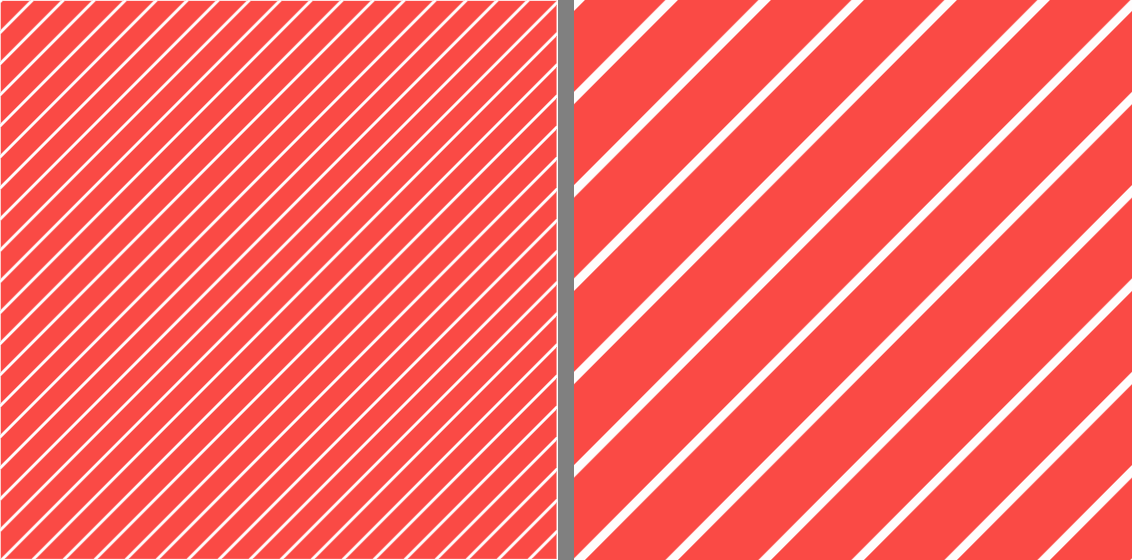
Left: the whole. Right: its middle third, enlarged.
Write a Shadertoy shader that draws this pattern.

```glsl
// Thin white diagonal pinstripes on coral red, with a hairline white edge.
#define REPEATS 18.0
#define PHASE 0.05
#define STRIPE_WIDTH 0.134
#define EDGE_LOW vec2(0.0013, 0.0020)
#define EDGE_HIGH vec2(0.0026, 0.0015)
#define SOFTNESS 1.2
#define RED vec3(0.980, 0.290, 0.270)
#define WHITE vec3(1.000, 0.993, 0.992)

// Share of a pixel covered by a shape, from its signed distance.
float coverage(float signedDist, float pixelSize) {
    return clamp(0.5 - signedDist / pixelSize, 0.0, 1.0);
}

// Rising diagonals; one unit of phase is one repeat.
float stripes(vec2 uv, vec2 pixel) {
    float phase = REPEATS * (uv.x + 1.0 - uv.y) - PHASE;
    float centerDist = abs(fract(phase + 0.5) - 0.5);
    float phasePerPixel = REPEATS * length(pixel);
    return coverage(centerDist - 0.5 * STRIPE_WIDTH, SOFTNESS * phasePerPixel);
}

// Narrow margins along the four sides.
float edgeLine(vec2 uv, vec2 pixel) {
    vec2 inset = min(uv - EDGE_LOW, 1.0 - EDGE_HIGH - uv);
    return max(coverage(inset.x, pixel.x), coverage(inset.y, pixel.y));
}

void mainImage(out vec4 fragColor, in vec2 fragCoord) {
    vec2 pixel = 1.0 / iResolution.xy;
    vec2 uv = fragCoord * pixel;
    float white = max(stripes(uv, pixel), edgeLine(uv, pixel));
    fragColor = vec4(mix(RED, WHITE, white), 1.0);
}
```
